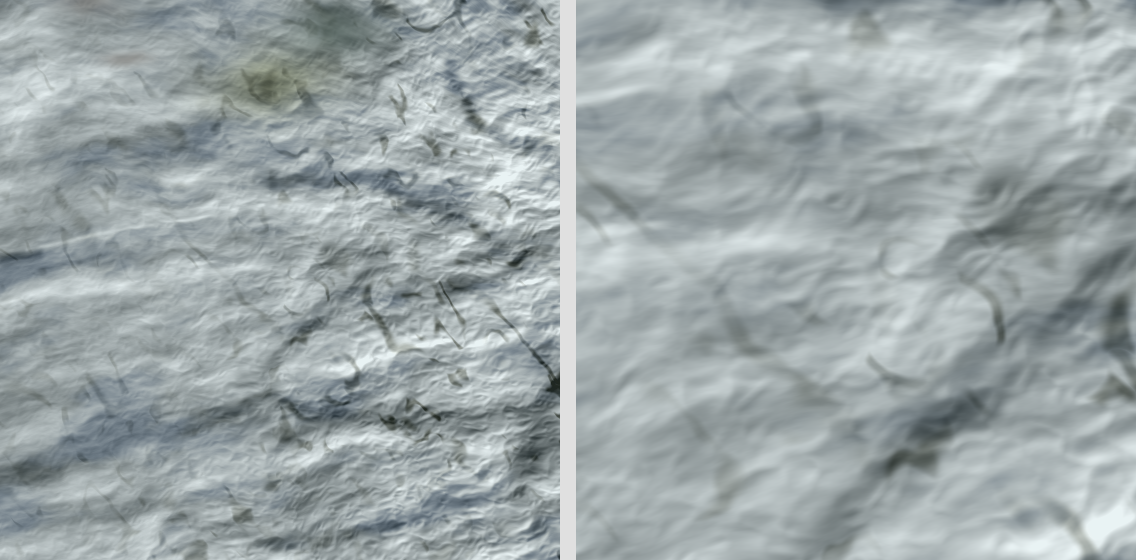
Left, the full canvas; right, a detail of the centre.
Write a Shadertoy shader that draws this texture.

```glsl
// Snowy mountain spurs and shadowed valleys seen from the air through streaky haze.

float hash(vec2 p) {
    vec3 q = fract(vec3(p.xyx) * 0.1031);
    q += dot(q, q.yzx + 33.33);
    return fract((q.x + q.y) * q.z);
}

float noise(vec2 p) {
    vec2 i = floor(p), f = fract(p);
    f = f * f * (3.0 - 2.0 * f);
    return mix(mix(hash(i), hash(i + vec2(1, 0)), f.x),
               mix(hash(i + vec2(0, 1)), hash(i + vec2(1, 1)), f.x), f.y);
}

mat2 rotation(float a) {
    return mat2(cos(a), -sin(a), sin(a), cos(a));
}

float fbm(vec2 p) {
    float sum = 0.0, amp = 0.5;
    for (int i = 0; i < 5; i++) {
        sum += amp * noise(p);
        p = p * 2.03 + 17.3;
        amp *= 0.5;
    }
    return sum;
}

// Ridged terrain whose finer octaves turn across the main spurs
float relief(vec2 p) {
    vec2 q = rotation(0.4) * p * vec2(5.0, 9.0) + 40.0;
    float sum = 0.0, amp = 0.5;
    for (int i = 0; i < 5; i++) {
        float n = 2.0 * noise(q) - 1.0;
        sum += amp * (1.0 - sqrt(n * n + 0.01));
        q = rotation(-0.6) * q * vec2(1.9, 2.0) + 11.7;
        amp *= 0.53;
    }
    return sum;
}

float segment(vec2 p, vec2 a, vec2 b) {
    vec2 d = b - a;
    return length(p - a - d * clamp(dot(p - a, d) / dot(d, d), 0.0, 1.0));
}

float valley(vec2 p, vec2 a, vec2 b, float width) {
    float d = segment(p, a, b) / width;
    return exp(-d * d);
}

float patchAt(vec2 p, vec2 center, vec2 radius) {
    vec2 d = (p - center) / radius;
    return exp(-dot(d, d));
}

// Thin broken gullies along the contours of a noise stretched down to the right
float gullies(vec2 p, float scale) {
    vec2 q = rotation(-0.85) * p * vec2(7.0, 15.0) * scale + 31.0;
    float n = noise(q) + 0.3 * noise(q * 2.3 + 5.0) - 0.65;
    float line = smoothstep(0.13, 0.02, abs(n));
    return line * smoothstep(0.5, 0.72, noise(p * 19.0 * scale + 77.0));
}

void mainImage(out vec4 fragColor, in vec2 fragCoord) {
    vec2 uv = fragCoord / iResolution.xy;
    vec2 warp = vec2(fbm(uv * 6.0 + 3.0), fbm(uv * 6.0 + 27.0)) - 0.5;
    vec2 p = uv + 0.075 * warp;
    float clear = smoothstep(0.1, 0.95, uv.x + 0.25 * (0.5 - uv.y));

    // Wind-drawn haze, bending downward at the upper right
    float bend = 0.55 * uv.x * uv.x * smoothstep(0.35, 1.0, uv.y);
    vec2 flow = vec2(uv.x, uv.y - 0.22 * uv.x + bend) + 0.04 * warp;
    float streak = fbm(flow * vec2(5.0, 20.0) + 8.0) - 0.5;
    float fine = fbm(flow * vec2(22.0, 70.0)) - 0.5;
    float tone = 0.655 + mix(0.5, 0.3, clear) * streak + 0.25 * fine;

    // Sunlit and shaded slopes
    vec2 sun = 0.0025 * normalize(vec2(-0.6, 0.8));
    vec2 ground = uv + 0.05 * warp;
    float slope = relief(ground - sun) - relief(ground + sun);
    float light = slope / (1.0 + 3.0 * abs(slope));
    tone += light * mix(0.9, 3.4, clear);
    tone += 0.2 * (relief(ground) - 0.65) * (0.5 + clear);
    tone += 0.15 * patchAt(uv, vec2(0.95, 0.74), vec2(0.2, 0.22));
    tone += 0.09 * patchAt(uv, vec2(0.82, 0.36), vec2(0.16, 0.07));
    tone += 0.06 * patchAt(uv, vec2(0.8, 0.15), vec2(0.14, 0.05));

    // Branching valley floors
    float shade = 0.7 * valley(p, vec2(0.0, 0.13), vec2(0.47, 0.29), 0.02);
    shade = max(shade, valley(p, vec2(0.47, 0.29), vec2(0.58, 0.25), 0.016));
    shade = max(shade, valley(p, vec2(0.56, 0.25), vec2(0.94, 0.27), 0.021));
    shade = max(shade, 0.8 * valley(p, vec2(0.44, 0.32), vec2(0.68, 0.53), 0.017));
    shade = max(shade, 0.6 * valley(p, vec2(0.31, 0.06), vec2(0.64, 0.02), 0.016));
    shade = max(shade, valley(p, vec2(0.64, 0.02), vec2(0.91, 0.12), 0.018));
    shade = max(shade, 0.7 * valley(p, vec2(0.48, 0.69), vec2(0.7, 0.67), 0.016));
    shade = max(shade, 0.8 * valley(p, vec2(0.7, 0.67), vec2(0.95, 0.55), 0.016));
    shade = max(shade, valley(p, vec2(0.82, 0.89), vec2(0.86, 0.79), 0.015));
    shade = max(shade, valley(p, vec2(0.86, 0.79), vec2(0.98, 0.73), 0.014));
    shade = max(shade, valley(p, vec2(0.99, 0.36), vec2(0.93, 0.12), 0.03));
    tone -= shade * (0.24 + 0.2 * streak);

    // Long bright wisp with a dark edge below it
    float wisp = smoothstep(0.3, 0.6, noise(flow * vec2(12.0, 60.0)));
    vec2 w = uv + 0.015 * warp;
    tone += 0.12 * wisp * valley(w, vec2(0.05, 0.555), vec2(0.47, 0.635), 0.004);
    tone -= 0.18 * valley(w, vec2(0.0, 0.535), vec2(0.07, 0.547), 0.01);

    // Exposed rock, clustered and clearer to the right
    float cluster = smoothstep(0.36, 0.56, fbm(uv * 7.0 + 60.0));
    float rock = max(gullies(p, 1.0), gullies(p + 0.37, 2.1));
    rock *= mix(0.3, 1.0, cluster) * mix(0.35, 1.0, clear);
    tone -= 0.27 * rock;

    // Cool grey snow, blue shadows and warm rock
    tone = clamp(tone, 0.13, 0.94);
    vec3 color = vec3(tone - 0.025, tone + 0.012, tone + 0.017);
    float blue = smoothstep(0.42, 0.66, fbm(flow * vec2(5.0, 12.0) + 90.0));
    color += vec3(-0.02, -0.005, 0.03) * blue * smoothstep(0.75, 0.45, tone);
    color += vec3(0.02, 0.01, -0.02) * rock;

    // Thawed ground near the top
    float thaw = patchAt(p, vec2(0.48, 0.86), vec2(0.1, 0.055));
    color = mix(color, color * vec3(0.82, 0.82, 0.7), thaw);
    float forest = patchAt(p, vec2(0.59, 0.95), vec2(0.09, 0.05));
    color = mix(color, vec3(0.33, 0.39, 0.37) + 0.3 * streak, 0.75 * forest);
    float soil = patchAt(p, vec2(0.16, 1.0), vec2(0.05, 0.025))
               + patchAt(p, vec2(0.23, 0.9), vec2(0.04, 0.014));
    color = mix(color, vec3(0.4, 0.38, 0.36), 0.5 * min(soil, 1.0));
    fragColor = vec4(color, 1.0);
}
```
